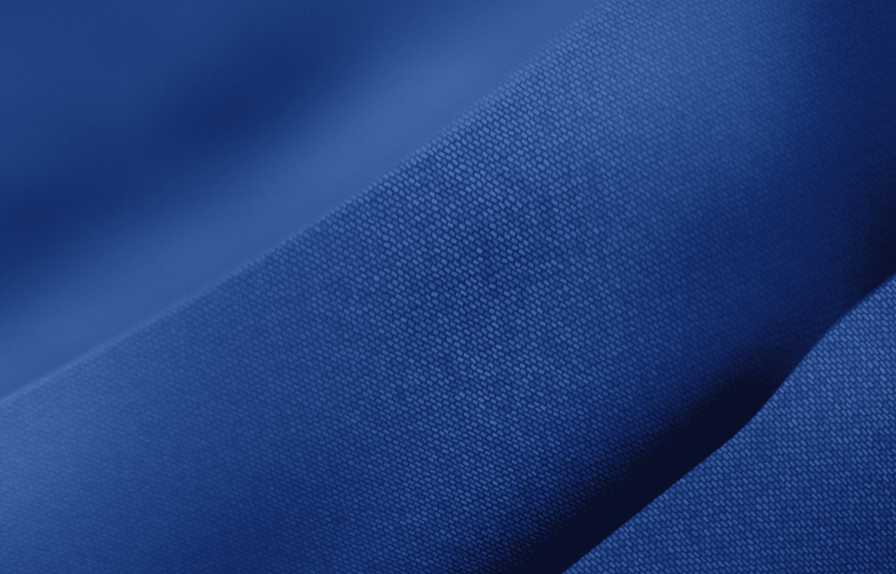
Write a WebGL 1 fragment shader that draws this texture.

```glsl
precision highp float;
// Soft folds of blue woven cloth with a shallow depth of field.
// Two curves split the cloth into three layers; each layer gets a scalar tone
// from gradients and soft blobs, then a brick weave and a blue colour ramp.
uniform vec2 u_resolution;

float hash(vec2 p) {
  return fract(sin(dot(p, vec2(127.1, 311.7))) * 43758.5453);
}

float noise(vec2 p) {
  vec2 i = floor(p), f = fract(p);
  f = f * f * (3.0 - 2.0 * f);
  return mix(mix(hash(i), hash(i + vec2(1.0, 0.0)), f.x),
             mix(hash(i + vec2(0.0, 1.0)), hash(i + vec2(1.0, 1.0)), f.x), f.y);
}

// Soft ellipse whose long axis follows the diagonal of the folds
float blob(vec2 p, vec2 centre, vec2 radius) {
  vec2 d = p - centre;
  d = vec2(0.8 * d.x + 0.6 * d.y, 0.8 * d.y - 0.6 * d.x) / radius;
  return exp(-dot(d, d));
}

float ridgeHeight(float x) {
  return 0.302 + x * (0.54 + x * (0.13 * x - 0.02));
}

float frontHeight(float x) {
  return 0.8 * (x - 0.978) + 0.055 * smoothstep(1.27, 1.48, x);
}

// Staggered rows of short uneven threads, roughly -0.5 to 0.5
float weave(vec2 p, float angle, vec2 size) {
  float c = cos(angle), s = sin(angle);
  p += 0.004 * (vec2(noise(p * 60.0), noise(p * 60.0 + 17.0)) - 0.5);
  vec2 q = vec2(c * p.x + s * p.y, c * p.y - s * p.x) / size;
  float row = floor(q.y);
  q.x += 0.5 * mod(row, 2.0) + 0.2 * hash(vec2(row, 3.0));
  vec2 f = abs(fract(q) - 0.5);
  float thread = (1.0 - smoothstep(0.24, 0.5, f.x)) * (1.0 - smoothstep(0.14, 0.5, f.y));
  return thread * (0.7 + 0.6 * hash(floor(q))) - 0.43;
}

vec3 clothColour(float t) {
  t = clamp(t, 0.0, 1.15) * 5.0;
  vec3 c = mix(vec3(0.04, 0.06, 0.16), vec3(0.06, 0.13, 0.34), clamp(t, 0.0, 1.0));
  c = mix(c, vec3(0.08, 0.18, 0.42), clamp(t - 1.0, 0.0, 1.0));
  c = mix(c, vec3(0.12, 0.25, 0.50), clamp(t - 2.0, 0.0, 1.0));
  c = mix(c, vec3(0.18, 0.32, 0.57), clamp(t - 3.0, 0.0, 1.0));
  return mix(c, vec3(0.25, 0.39, 0.64), clamp(t - 4.0, 0.0, 1.6));
}

// Blurred cloth behind the ridge
float backTone(vec2 p, float d) {
  float t = 0.61 + 0.23 * exp(-pow((d - 0.05) / 0.13, 2.0));
  t -= 0.18 * blob(p, vec2(0.46, 0.83), vec2(0.24, 0.11));
  t -= 0.17 * blob(p, vec2(0.05, 0.60), vec2(0.26, 0.10));
  t += 0.12 * blob(p, vec2(0.70, 0.86), vec2(0.25, 0.10));
  return t + 0.04 * (noise(p * vec2(9.0, 14.0)) - 0.5);
}

// Large central fold, falling into shadow beside the front fold
float middleTone(vec2 p, float d, float g) {
  float t = 0.61 + 0.10 * exp(-max(-d, 0.0) / 0.09);
  t += 0.25 * blob(p, vec2(0.0, 0.20), vec2(0.32, 0.15));
  t += 0.22 * blob(p, vec2(1.08, 0.87), vec2(0.36, 0.17));
  t -= 0.10 * blob(p, vec2(0.88, 0.57), vec2(0.22, 0.10));
  t -= 0.20 * blob(p, vec2(0.42, 0.0), vec2(0.36, 0.14));
  t -= 0.18 * blob(p, vec2(1.28, 0.59), vec2(0.20, 0.10));
  t -= 0.60 * exp(-pow(g / 0.2, 2.0)) * (1.0 - 0.7 * smoothstep(1.26, 1.48, p.x));
  t -= 0.30 * smoothstep(1.28, 1.56, p.x + 0.06 * (p.y - 0.6));
  return t;
}

// Near fold in the lower right corner
float frontTone(vec2 p, float g) {
  float t = 0.52 + 0.17 * blob(p, vec2(1.50, 0.38), vec2(0.22, 0.12));
  t -= 0.15 * blob(p, vec2(1.54, 0.0), vec2(0.25, 0.14));
  return t + 0.08 * exp(-abs(g + 0.012) / 0.014);
}

void main() {
  vec2 p = gl_FragCoord.xy / u_resolution.y;
  float pixel = 1.0 / u_resolution.y;
  float d = p.y - ridgeHeight(p.x);
  float g = p.y - frontHeight(p.x);

  // Weave is crisp in one strip and melts away on both sides
  float focus = exp(-pow((p.x - 0.85 + 0.12 * (p.y - 0.4)) / 0.30, 2.0));
  vec2 bent = p + vec2(0.0, 0.10 * p.x * p.x + 0.03 * sin(p.y * 5.0));
  float middle = middleTone(p, d, g);
  float lit = smoothstep(-0.1, 0.5, middle);
  middle += (0.06 + 0.33 * focus) * lit * weave(bent, -0.38, vec2(0.0130, 0.0092));
  middle += (0.06 + 0.10 * focus) * (noise(p * vec2(110.0, 190.0)) - 0.5) * lit;

  float front = frontTone(p, g);
  front += 0.32 * weave(p + vec2(0.0, 0.12 * p.x * p.x), -0.55, vec2(0.0135, 0.0092));
  front += 0.10 * (noise(p * vec2(190.0, 130.0)) - 0.5);

  // Layers with focus-dependent edge softness
  float ridgeBlur = pixel + 0.004 + 0.035 * smoothstep(0.55, 1.05, p.x);
  float tone = mix(middle, backTone(p, d), smoothstep(-ridgeBlur, ridgeBlur, d));
  float rim = 0.006 + 0.5 * ridgeBlur;
  tone += 0.11 * exp(-pow((d + 0.004) / rim, 2.0)) * (1.0 - 0.5 * smoothstep(0.8, 1.05, p.x));
  float frontBlur = pixel + 0.002 + 0.006 * smoothstep(1.3, 1.5, p.x);
  tone = mix(front, tone, smoothstep(-frontBlur, frontBlur, g));

  // Wider contrast about the middle tone, with fine grain
  tone = 0.6 + 1.22 * (tone - 0.6) + 0.035 * (noise(p * 260.0) - 0.5);
  gl_FragColor = vec4(clothColour(tone), 1.0);
}
```
